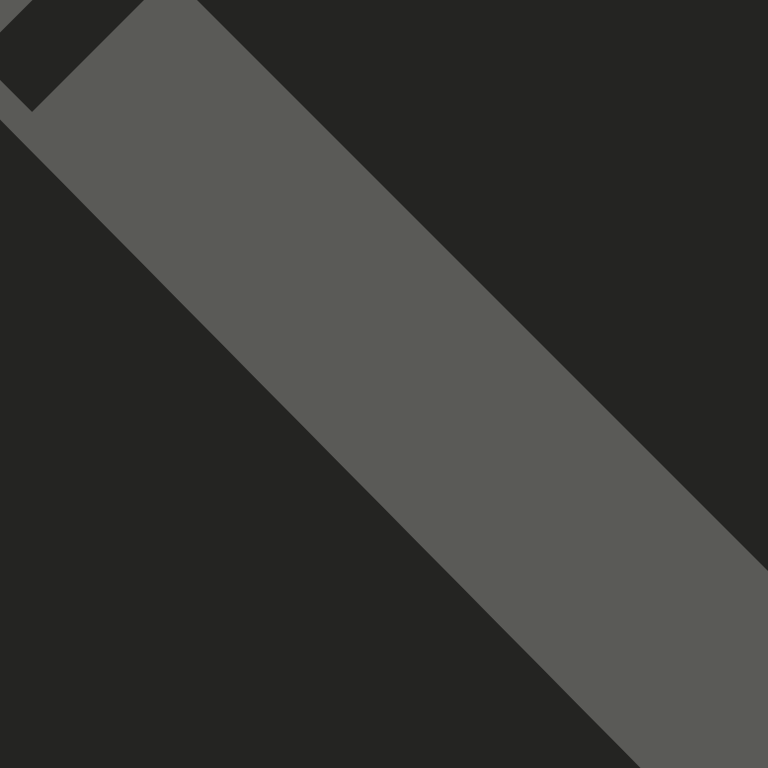
Reproduce this background procedurally as a Shadertoy shader.

```glsl
const vec3 DARK = vec3(0.141, 0.141, 0.133);
const vec3 LIGHT = vec3(0.353, 0.353, 0.342);

// Band edges: slope and height below the top left corner
const float LOWER_SLOPE = 1.0125;
const float LOWER_OFFSET = 0.1556;
const float UPPER_SLOPE = 1.0;
const float UPPER_OFFSET = -0.2565;

// Notch: two parallel sides and an end perpendicular to them
const float NOTCH_NEAR = 0.0423;
const float NOTCH_FAR = 0.1875;
const float NOTCH_END = 0.1040;

// Signed distance to the line y = slope * x + offset, positive above it on screen
float lineDistance(vec2 p, float slope, float offset) {
    return (slope * p.x + offset - p.y) / sqrt(1.0 + slope * slope);
}

float coverage(float distance, float pixel) {
    return clamp(distance / pixel + 0.5, 0.0, 1.0);
}

void mainImage(out vec4 fragColor, in vec2 fragCoord) {
    // Canvas units measured right and down from the top left corner
    vec2 uv = fragCoord / iResolution.xy;
    vec2 p = vec2(uv.x, 1.0 - uv.y);
    float pixel = 1.0 / min(iResolution.x, iResolution.y);

    // Diagonal band
    float aboveLower = lineDistance(p, LOWER_SLOPE, LOWER_OFFSET);
    float belowUpper = -lineDistance(p, UPPER_SLOPE, UPPER_OFFSET);
    float band = coverage(min(aboveLower, belowUpper), pixel);

    // Rectangular notch crossing the band
    float pastNear = -lineDistance(p, -1.0, NOTCH_NEAR);
    float beforeFar = lineDistance(p, -1.0, NOTCH_FAR);
    float insideEnd = lineDistance(p, 1.0, NOTCH_END);
    float notch = coverage(min(min(pastNear, beforeFar), insideEnd), pixel);

    fragColor = vec4(mix(DARK, LIGHT, band * (1.0 - notch)), 1.0);
}
```
